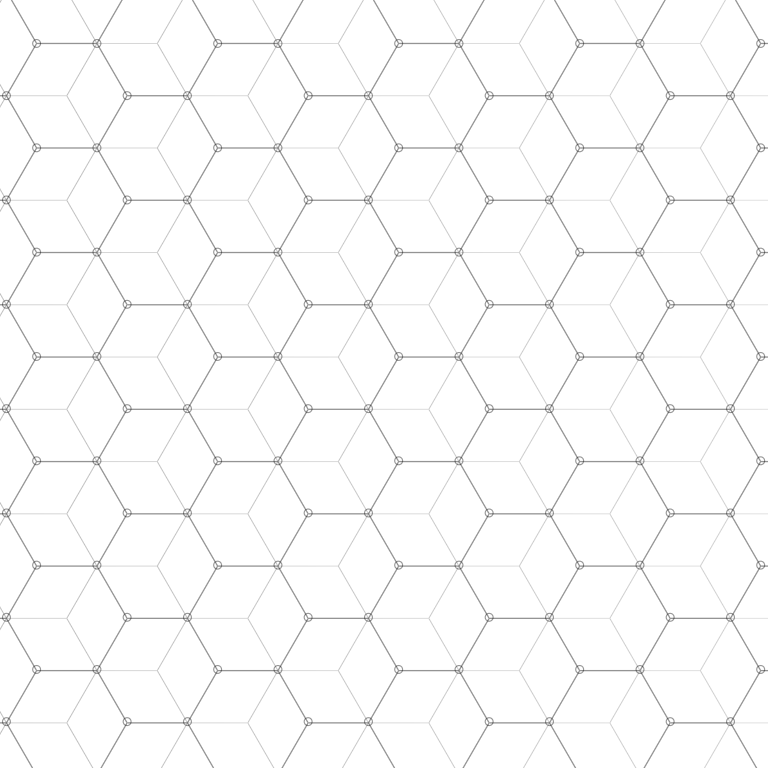
A WebGL 1 fragment shader for this pattern:

```glsl
precision highp float;
// Thin grey honeycomb with ringed corners and faint three-way spokes, like stacked cubes.

uniform vec2 u_resolution;

// Lengths are fractions of the canvas
const vec2  ORIGIN      = vec2(0.2048, 0.9434);    // centre of one hexagon
const vec2  LINE_PERIOD = vec2(0.2357, 0.1361);
const vec2  NODE_PERIOD = vec2(0.2357, 0.13585);   // rings drift slightly off the lines
const float EDGE_WIDTH  = 0.0017;
const float SPOKE_WIDTH = 0.0013;
const float RING_WIDTH  = 0.0015;
const float RING_RADIUS = 0.0051;

// Ink strengths, 0 is none and 1 is black
const float EDGE_INK       = 0.42;
const float RING_INK       = 0.40;
const float FLAT_SPOKE_INK = 0.17;
const float SLANT_SPOKE_INK = 0.25;
const float SPOKE_FADE     = 0.30;                 // spokes lost towards the right

// Offset from the centre of the nearest hexagon
vec2 hexCell(vec2 p, vec2 period) {
  vec2 even = mod(p + 0.5 * period, period) - 0.5 * period;
  vec2 odd = mod(p, period) - 0.5 * period;
  return dot(even, even) < dot(odd, odd) ? even : odd;
}

float spokeDistance(vec2 p, vec2 tip) {
  return length(p - tip * clamp(dot(p, tip) / dot(tip, tip), 0.0, 1.0));
}

// Share of a pixel covered by a stroke, so thin lines keep their weight
float stroke(float dist, float width, float pixel) {
  float nearSide = max(dist - 0.5 * pixel, -0.5 * width);
  float farSide = min(dist + 0.5 * pixel, 0.5 * width);
  return max(farSide - nearSide, 0.0) / pixel;
}

void main() {
  float pixel = 1.0 / min(u_resolution.x, u_resolution.y);
  vec2 uv = gl_FragCoord.xy * pixel;

  // Hexagon outline
  vec2 cell = hexCell(uv - ORIGIN, LINE_PERIOD);
  vec2 folded = abs(cell);
  float side = LINE_PERIOD.x / 3.0;
  float apothem = 0.5 * LINE_PERIOD.y;
  float edge = apothem - max(folded.y, dot(folded, vec2(0.866, 0.5)));

  // Spokes to the left, upper right and lower right corners
  vec2 mirrored = vec2(cell.x, folded.y);
  float flatSpoke = spokeDistance(mirrored, vec2(-side, 0.0));
  float slantSpoke = spokeDistance(mirrored, vec2(0.5 * side, apothem));

  // Rings on the corners
  vec2 nodeCell = abs(hexCell(uv - ORIGIN, NODE_PERIOD));
  vec2 upperCorner = vec2(0.5 * side, 0.5 * NODE_PERIOD.y);
  float corner = min(length(nodeCell - vec2(side, 0.0)), length(nodeCell - upperCorner));
  float ring = abs(corner - RING_RADIUS);

  // Layer the inks on white
  float fade = 1.0 - SPOKE_FADE * uv.x;
  float spokeInk = max(FLAT_SPOKE_INK * stroke(flatSpoke, SPOKE_WIDTH, pixel),
                       SLANT_SPOKE_INK * stroke(slantSpoke, SPOKE_WIDTH, pixel));
  float shade = 1.0 - fade * spokeInk;
  shade *= 1.0 - EDGE_INK * stroke(edge, EDGE_WIDTH, pixel);
  shade *= 1.0 - RING_INK * stroke(ring, RING_WIDTH, pixel);

  gl_FragColor = vec4(vec3(shade), 1.0);
}
```
